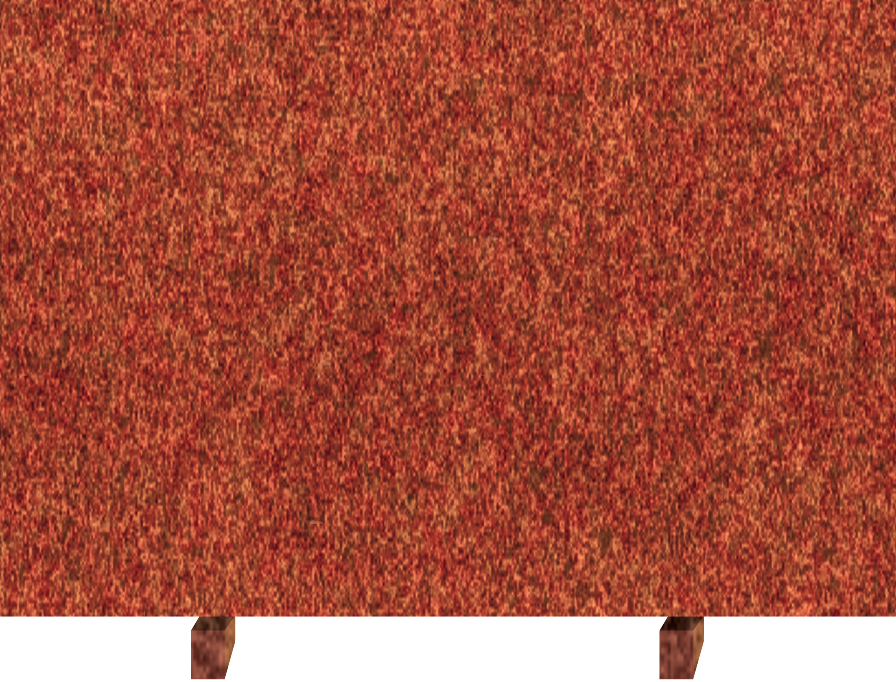
Write a Shadertoy shader that draws this texture.

```glsl
// A panel of flecked rust-red felt standing on two short wooden feet, on white.

float hash(vec2 p) {
    uvec2 q = uvec2(ivec2(p)) * uvec2(1597334677u, 3812015801u);
    uint n = (q.x ^ q.y) * 1597334677u;
    n = (n ^ (n >> 15)) * 2246822519u;
    return float((n ^ (n >> 13)) & 0xffffu) / 65535.0;
}

float noise(vec2 p) {
    vec2 i = floor(p), f = fract(p);
    f = f * f * (3.0 - 2.0 * f);
    return mix(mix(hash(i), hash(i + vec2(1, 0)), f.x),
               mix(hash(i + vec2(0, 1)), hash(i + vec2(1, 1)), f.x), f.y);
}

// Coverage of the region where d is positive, softened over width w
float cover(float d, float w) {
    return smoothstep(-0.5 * w, 0.5 * w, d);
}

vec3 felt(vec2 p) {
    // Short upright fibres at two sizes, over broad soft blotches
    float fibre = noise(p * vec2(270, 125)) - 0.5;
    float fine = noise(p * vec2(370, 230) + 500.0) - 0.5;
    float clump = noise(p * vec2(75, 38) + 90.0) - 0.5;
    float blotch = noise(p * vec2(9, 6) + 30.0) - 0.5;
    float band = 0.06 * smoothstep(0.08, 0.35, abs(p.y - 0.42)) - 0.035;
    float tone = 0.5 + 0.72 * fibre + 0.52 * fine + 0.22 * clump + 0.1 * blotch + band;

    vec3 dark = vec3(0.34, 0.10, 0.10);
    vec3 rust = vec3(0.63, 0.235, 0.165);
    vec3 apricot = vec3(0.93, 0.51, 0.33);
    vec3 col = tone < 0.5 ? mix(dark, rust, tone * 2.0)
                          : mix(rust, apricot, tone * 2.0 - 1.0);

    // Dyed threads drift between crimson and orange
    float dye = noise(p * vec2(130, 60) + 700.0) + 0.5 * noise(p * vec2(38, 24) + 200.0) - 0.75;
    col += dye * vec3(-0.05, 0.08, 0.015);

    // Sparse olive-brown flecks and a few pale specks
    float fleck = smoothstep(0.78, 0.95, noise(p * vec2(95, 42) + 310.0));
    col = mix(col, vec3(0.30, 0.17, 0.09), 0.5 * fleck);
    float speck = smoothstep(0.955, 1.0, noise(p * vec2(85, 60) + 820.0));
    return mix(col, vec3(0.90, 0.56, 0.42), 0.5 * speck);
}

// Foot seen from its left front corner: q spans 0..1 across and 0..1.42 up
vec4 foot(vec2 q, vec2 p, float w) {
    float shape = cover(q.x, w) * cover(1.0 - q.x, w) * cover(q.y, w)
                * cover(q.x - 0.6 * (q.y - 1.1), w)
                * cover(0.28 * q.y - (q.x - 0.76), w);
    float side = cover(q.x - 0.76 - 0.7 * max(q.y - 1.1, 0.0), w);
    float top = cover(q.y - 1.1, w) * (1.0 - side);
    vec3 col = mix(vec3(0.49, 0.25, 0.20), vec3(0.55, 0.33, 0.20), side);
    col = mix(col, vec3(0.29, 0.16, 0.11), top);
    float grain = noise(p * vec2(210, 110)) + noise(p * vec2(80, 60) + 40.0) - 1.0;
    col += grain * vec3(0.26, 0.19, 0.15);
    return vec4(col, shape);
}

void mainImage(out vec4 fragColor, in vec2 fragCoord) {
    vec2 p = fragCoord / iResolution.y;
    float pixel = 1.0 / iResolution.y;
    vec3 col = vec3(1.0);

    // Two feet, evenly repeated
    vec2 q = vec2(mod(p.x - 0.28, 0.687), p.y - 0.004) / 0.065;
    vec4 wood = foot(q, p, pixel / 0.065);
    col = mix(col, wood.rgb, wood.a);

    // Panel above the lower edge
    col = mix(col, felt(p), cover(p.y - 0.096, pixel));
    fragColor = vec4(clamp(col, 0.0, 1.0), 1.0);
}
```
